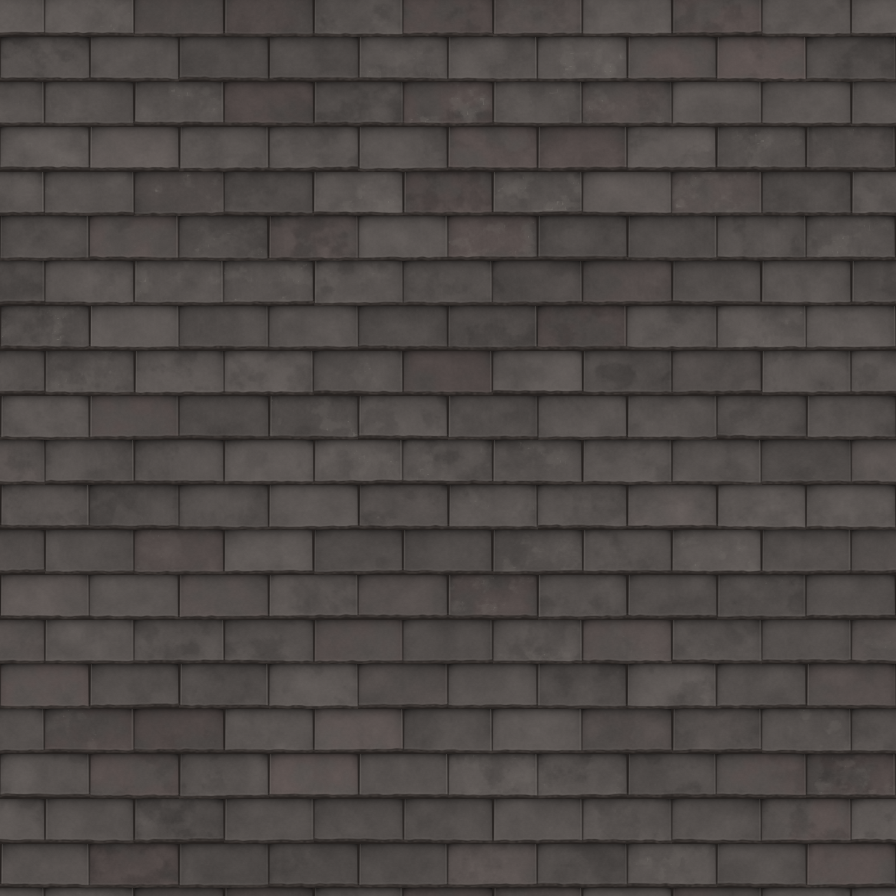
This texture is drawn by a WebGL 2 fragment shader. Its source:

```glsl
#version 300 es
precision highp float;
// Dark clay roof tiles in 20 overlapping courses of 10, each course shifted by half a tile.
// A cell grid gives every tile its own tone, tilt and stains; distances to
// the cell borders draw the joints, the worn lower lips and the cast shadows.

uniform vec2 u_resolution;
out vec4 fragColor;

const vec2 TILES = vec2(10.0, 20.0);
const float COURSE_SHIFT = 0.17;
const float JOINT_HALF_WIDTH = 0.0009;
const vec3 CLAY = vec3(1.0, 0.94, 0.912);
const vec3 RED_CLAY = vec3(1.0, 0.895, 0.872);
const vec3 LIP_COLOR = vec3(0.205, 0.185, 0.175);
const vec3 GAP_COLOR = vec3(0.135, 0.118, 0.11);
const vec3 DUST_COLOR = vec3(0.46, 0.44, 0.42);

float hash(vec2 p) {
  return fract(sin(dot(p, vec2(127.1, 311.7))) * 43758.5453);
}

float valueNoise(vec2 p) {
  vec2 cell = floor(p);
  vec2 f = fract(p);
  f = f * f * (3.0 - 2.0 * f);
  float low = mix(hash(cell), hash(cell + vec2(1.0, 0.0)), f.x);
  float high = mix(hash(cell + vec2(0.0, 1.0)), hash(cell + 1.0), f.x);
  return mix(low, high, f.y);
}

float fbm(vec2 p) {
  float sum = 0.0;
  float weight = 0.5;
  for (int i = 0; i < 5; i++) {
    sum += weight * valueNoise(p);
    p = p * 2.03 + 7.3;
    weight *= 0.5;
  }
  return sum;
}

// Soft coverage of the region where dist is negative.
float fill(float dist, float blur) {
  return 1.0 - smoothstep(-blur, blur, dist);
}

// Clay surface: tone per tile, cloudy stains, fine grain and pale dust.
vec3 tileSurface(vec2 local, vec2 id) {
  vec2 p = local * vec2(2.0, 1.0) + id * 5.7;
  float tone = mix(0.308, 0.372, hash(id + 3.1));
  float cloud = fbm(p * 1.9);
  float stain = smoothstep(0.46, 0.68, fbm(p * 2.3 + 31.0));
  tone += (cloud - 0.48) * 0.085;
  tone -= stain * 0.04 * hash(id + 8.4);
  tone += (valueNoise(p * 19.0) - 0.5) * 0.012;
  tone += (hash(floor(p * 38.0)) - 0.5) * 0.008;

  float redness = smoothstep(0.7, 0.95, hash(id + 15.2)) * smoothstep(0.3, 0.55, cloud);
  vec3 color = tone * mix(CLAY, RED_CLAY, redness);

  float worn = smoothstep(0.55, 0.95, hash(id + 22.6));
  float dust = smoothstep(0.5, 0.7, fbm(p * 3.1 + 53.0));
  float speck = smoothstep(0.83, 0.97, valueNoise(p * 17.0 + 11.0));
  return mix(color, DUST_COLOR, worn * (0.26 * dust + 0.4 * speck * dust) + 0.05 * speck);
}

// Shade under the course above, along the sides and toward the lower edge.
float tileShade(vec2 local, vec2 id) {
  float overhang = 0.36 * exp(-local.y * 13.0) + 0.10 * exp(-local.y * 3.5);
  float side = min(local.x, 1.0 - local.x);
  float sides = 0.12 * exp(-side * 22.0);
  float corner = 0.22 * exp(-side * 16.0 - local.y * 5.0);
  float lean = (local.x - 0.5) * 0.09 * (hash(id + 41.0) - 0.5);
  return 1.0 - overhang - sides - corner + lean;
}

// Dark vertical gap with a pale chipped arris on one side.
vec3 addJoint(vec3 color, float dist, vec2 jointId, float drop, float aa) {
  float strength = hash(jointId + 61.0);
  float flank = strength > 0.5 ? 1.0 : -1.0;
  float arris = fill(abs(dist - flank * 0.0021) - 0.0006, aa);
  color = mix(color, DUST_COLOR, arris * mix(0.12, 0.4, hash(jointId + 67.0)));
  float width = JOINT_HALF_WIDTH * mix(0.7, 1.35, strength) * (1.2 - 0.4 * drop);
  float gap = fill(abs(dist) - width, aa);
  return mix(color, GAP_COLOR, gap * mix(0.6, 0.95, strength));
}

void main() {
  vec2 uv = gl_FragCoord.xy / u_resolution;
  float aa = 0.8 / min(u_resolution.x, u_resolution.y);

  // Courses run downward; local.y is 0 at the top of each tile.
  vec2 grid = vec2(uv.x, 1.0 - uv.y) * TILES + vec2(0.0, COURSE_SHIFT);
  float course = floor(grid.y);
  grid.x += 0.5 * mod(course + 1.0, 2.0);
  vec2 local = fract(grid);
  vec2 id = mod(floor(grid), TILES);

  vec3 color = tileSurface(local, id) * tileShade(local, id);

  // Joints share one id between the two tiles they separate.
  float joint = floor(grid.x + 0.5);
  vec2 jointId = vec2(mod(joint, TILES.x), id.y);
  float jitter = (hash(jointId + 73.0) - 0.5) * 0.01;
  float jointDist = (grid.x - joint - jitter) / TILES.x;
  color = addJoint(color, jointDist, jointId, local.y, aa);

  // Lower lip: slightly tilted and ragged, with a dark gap beneath it.
  float tilt = (hash(id + 83.0) - 0.5) * (local.x - 0.5) * 0.05;
  float ragged = (valueNoise(vec2(grid.x * 14.0, course * 9.0)) - 0.5) * 0.025;
  float edge = 0.91 + tilt + ragged + (hash(id + 89.0) - 0.5) * 0.03;
  float below = (edge - local.y) / TILES.y;
  float rim = fill(abs(below - 0.0015) - 0.0006, aa);
  color = mix(color, DUST_COLOR, rim * 0.12);
  float lipGrain = 0.85 + 0.35 * valueNoise(vec2(grid.x * 30.0, grid.y * 24.0));
  color = mix(color, LIP_COLOR * lipGrain, fill(below, aa) * 0.95);
  color = mix(color, GAP_COLOR, fill(below + 0.0030, aa * 1.3) * 0.8);

  fragColor = vec4(color, 1.0);
}
```
